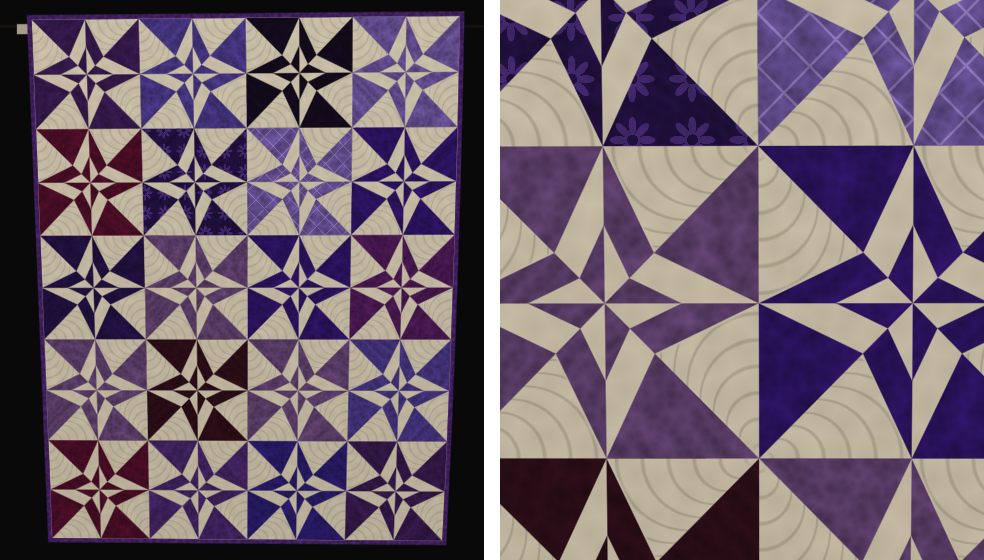
Left: the whole. Right: its middle third, enlarged.
Give the GLSL for this pattern, as a WebGL 2 fragment shader.

```glsl
#version 300 es
precision highp float;

uniform vec2 u_resolution;
out vec4 fragColor;

const vec2 BLOCKS = vec2(4.0, 5.0);
const float BINDING = 0.042;
const vec3 BACKDROP = vec3(0.035, 0.035, 0.037);
const vec3 CREAM = vec3(0.76, 0.72, 0.63);
const vec3 BINDING_COLOR = vec3(0.25, 0.12, 0.37);

const vec3 DYES[12] = vec3[12](
    vec3(0.19, 0.09, 0.27), vec3(0.25, 0.19, 0.46), vec3(0.07, 0.04, 0.10),
    vec3(0.36, 0.28, 0.52), vec3(0.27, 0.05, 0.14), vec3(0.16, 0.07, 0.35),
    vec3(0.34, 0.23, 0.39), vec3(0.27, 0.09, 0.30), vec3(0.16, 0.05, 0.09),
    vec3(0.12, 0.06, 0.23), vec3(0.24, 0.13, 0.36), vec3(0.15, 0.10, 0.38));
const int BLOCK_DYE[20] = int[20](
    0, 1, 2, 3,  4, 9, 3, 5,  9, 6, 5, 7,  6, 8, 6, 1,  4, 10, 11, 0);

vec2 hash2(vec2 p) {
    vec2 q = vec2(dot(p, vec2(127.1, 311.7)), dot(p, vec2(269.5, 183.3)));
    return fract(sin(q) * 43758.5);
}

// Distance to the nearest scattered point
float cellular(vec2 p) {
    vec2 cell = floor(p);
    float nearest = 2.0;
    for (int y = -1; y <= 1; y++) {
        for (int x = -1; x <= 1; x++) {
            vec2 c = cell + vec2(x, y);
            nearest = min(nearest, distance(p, c + hash2(c)));
        }
    }
    return nearest;
}

float side(float d, float px) {
    return clamp(d / px, -1.0, 1.0);
}

float lineMask(float d, float width, float px) {
    return 1.0 - smoothstep(width - px, width + px, abs(d));
}

float boxMask(vec2 p, vec2 halfSize, float px) {
    vec2 d = abs(p) - halfSize;
    return 0.5 - 0.5 * side(max(d.x, d.y), px);
}

// Hanging perspective: canvas position to block coordinates, row 0 on top
vec2 quiltGrid(vec2 s) {
    float t = (s.y - 0.032) / 0.932;
    float left = mix(0.065, 0.108, t);
    float right = mix(0.950, 0.914, t) + 0.018 * t * (1.0 - t);
    float u = (s.x - left) / (right - left);
    float top = mix(0.0352, 0.0285, u);
    float bottom = mix(0.961, 0.966, u);
    t = (s.y - top) / (bottom - top);
    return BLOCKS * vec2(u, t / (1.072 - 0.072 * t));
}

// Pinwheel star: colour alternates across every seam; 1 is dyed cloth
float starMask(vec2 p, vec2 folded, float px) {
    float blade = folded.x + 2.1 * folded.y;
    float parity = side(p.x, px) * side(p.y, px);
    parity *= side((p.x - p.y) * 0.707, px) * side((p.x + p.y) * 0.707, px);
    parity *= side((blade - 1.0) / 2.33, px) * side((blade - 0.5) / 2.33, px);
    parity *= side(1.0 - folded.x, px);
    return 0.5 + 0.5 * parity;
}

// Nested arcs sharing the block corner
float quilting(vec2 folded, float px) {
    vec2 q = vec2(1.0) - folded;
    float radius = dot(q, q) / (2.0 * max(q.y, 0.02));
    float ring = (fract(radius / 0.085) - 0.5) * 0.085;
    float large = smoothstep(1.0, 1.06, folded.x + 2.1 * folded.y);
    return lineMask(ring, 0.006, px) * large * smoothstep(0.03, 0.12, q.y);
}

float starburstPrint(vec2 p, float px) {
    vec2 q = fract(p * 2.6) - 0.5;
    float r = length(q);
    float petals = abs(cos(4.0 * atan(q.y, q.x + 1e-5)));
    return (1.0 - smoothstep(-px, px, r - 0.12 - 0.26 * petals)) * step(0.09, r);
}

float latticePrint(vec2 p, float px) {
    vec2 q = abs(fract(vec2(p.x + p.y, p.x - p.y) * 3.0) - 0.5);
    return lineMask(min(q.x, q.y), 0.035, px);
}

vec3 dyedCloth(vec2 p, vec2 cell, vec2 grid, float px) {
    int index = int(cell.y * BLOCKS.x + cell.x);
    vec3 dye = DYES[BLOCK_DYE[index]];
    float mottle = cellular(grid * 9.0 + 2.0 * sin(grid.yx * 5.0));
    float grain = cellular(grid * 27.0);
    dye *= 0.76 + 0.34 * mottle + 0.20 * grain;
    float burst = index == 5 ? starburstPrint(p, px * 2.6) : 0.0;
    float lattice = index == 6 ? latticePrint(p, px * 3.0) : 0.0;
    return dye + vec3(0.13, 0.09, 0.18) * burst + vec3(0.14, 0.14, 0.13) * lattice;
}

void main() {
    vec2 s = gl_FragCoord.xy / u_resolution;
    s.y = 1.0 - s.y;
    vec2 grid = quiltGrid(s);
    float gridPx = 0.7 * fwidth(grid).y;
    float px = 2.0 * gridPx;
    vec2 cell = clamp(floor(grid), vec2(0.0), BLOCKS - 1.0);
    vec2 p = (grid - cell - 0.5) * vec2(2.0, -2.0);
    vec2 a = abs(p);
    vec2 folded = vec2(max(a.x, a.y), min(a.x, a.y));

    // Backdrop and hanging rod
    float canvasPx = 0.7 / u_resolution.y;
    vec3 color = BACKDROP;
    color = mix(color, vec3(0.10, 0.07, 0.05), lineMask(s.y - 0.047, 0.002, canvasPx));
    color = mix(color, CREAM * 0.85, boxMask(s - vec2(0.047, 0.052), vec2(0.012, 0.009), canvasPx));

    // Pieced blocks
    vec3 cream = CREAM * (0.97 + 0.06 * cellular(grid * 11.0));
    cream *= 1.0 - 0.13 * quilting(folded, px);
    vec3 cloth = mix(cream, dyedCloth(p, cell, grid, px), starMask(p, folded, px));
    cloth *= 1.04 - 0.09 * s.y;

    // Binding
    vec2 centered = grid - 0.5 * BLOCKS;
    vec3 binding = BINDING_COLOR * (0.75 + 0.5 * cellular(grid * 22.0));
    vec3 quilt = mix(binding, cloth, boxMask(centered, 0.5 * BLOCKS, gridPx));
    color = mix(color, quilt, boxMask(centered, 0.5 * BLOCKS + BINDING, gridPx));
    fragColor = vec4(color, 1.0);
}
```
